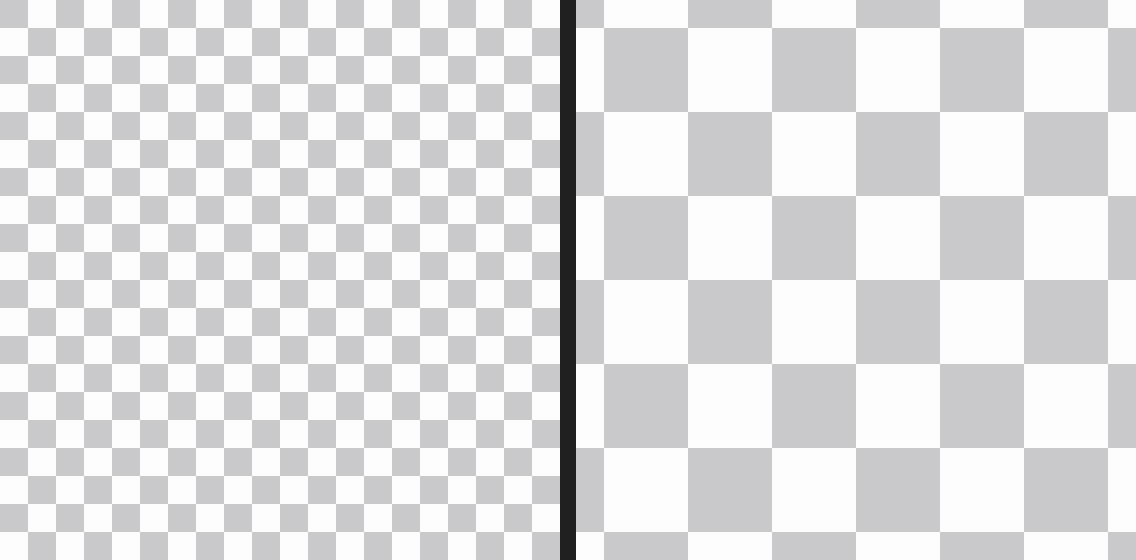
Left, the full canvas; right, a detail of the centre.
Reproduce this pattern procedurally as a WebGL 1 fragment shader.

```glsl
precision highp float;
// Flat checkerboard of light grey and near-white squares, 20 cells across and down.

uniform vec2 u_resolution;

// Signed distance to the nearest cell edge: positive in even cells, negative in odd ones.
vec2 edgeDistance(vec2 cell) {
    return 0.5 - abs(mod(cell + 0.5, 2.0) - 1.0);
}

void main() {
    vec2 cell = 20.0 * gl_FragCoord.xy / u_resolution;
    vec2 pixel = 20.0 / u_resolution;

    // Each axis flips sign across one pixel; the product gives smooth checks.
    vec2 stripes = clamp(2.0 * edgeDistance(cell) / pixel, -1.0, 1.0);
    float white = 0.5 + 0.5 * stripes.x * stripes.y;

    vec3 color = mix(vec3(0.79, 0.79, 0.80), vec3(0.992), white);
    gl_FragColor = vec4(color, 1.0);
}
```
